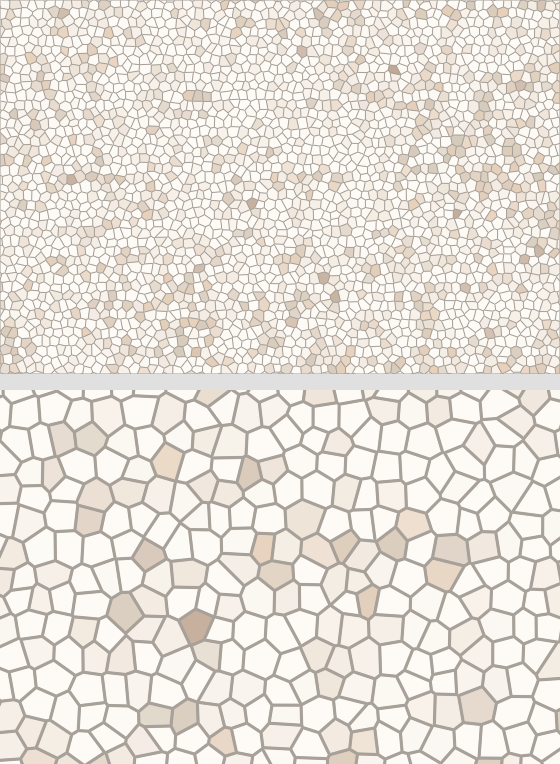
Top, the full canvas; bottom, a detail of the centre.
This pattern is drawn by a Shadertoy shader. Its source:

```glsl
#define ROWS 41.0          // cells over the canvas height
#define JITTER 0.66        // scatter of the cell centres
#define LINE_HALF 0.058    // half joint width, in cells
#define PATCH_SIZE 5.0     // extent of tinted patches, in cells
#define PATCH_AMOUNT 0.26  // how strongly patches shift the tone
#define EDGE_AMOUNT 0.10   // extra tint toward the canvas rim

const vec3 WHITE = vec3(0.995, 0.985, 0.967);
const vec3 CREAM = vec3(0.955, 0.925, 0.890);
const vec3 PEACH = vec3(0.910, 0.815, 0.725);
const vec3 STONE = vec3(0.835, 0.795, 0.740);
const vec3 BROWN = vec3(0.690, 0.570, 0.480);
const vec3 JOINT = vec3(0.655, 0.630, 0.602);

vec2 hash2(vec2 p) {
    vec3 q = fract(p.xyx * vec3(0.1031, 0.1030, 0.0973));
    q += dot(q, q.yzx + 33.33);
    return fract((q.xx + q.yz) * q.zy);
}

float valueNoise(vec2 p) {
    vec2 i = floor(p), f = fract(p);
    f = f * f * (3.0 - 2.0 * f);
    float low = mix(hash2(i).x, hash2(i + vec2(1, 0)).x, f.x);
    float high = mix(hash2(i + vec2(0, 1)).x, hash2(i + vec2(1, 1)).x, f.x);
    return mix(low, high, f.y);
}

// Centre of a cell on a staggered, jittered grid
vec2 cellCentre(vec2 id) {
    vec2 stagger = vec2(0.5 * mod(id.y, 2.0), 0.0);
    return id + 0.5 + stagger + JITTER * (hash2(id + 71.0) - 0.5);
}

// Returns the nearest cell id and the distance to its border
vec3 voronoi(vec2 p) {
    vec2 base = floor(p), nearestId = base, toNearest = vec2(0.0);
    float best = 1e3;
    for (int y = -2; y <= 2; y++)
    for (int x = -2; x <= 2; x++) {
        vec2 id = base + vec2(x, y);
        vec2 r = cellCentre(id) - p;
        float d = dot(r, r);
        if (d < best) { best = d; nearestId = id; toNearest = r; }
    }
    float border = 1e3;
    for (int y = -2; y <= 2; y++)
    for (int x = -2; x <= 2; x++) {
        if (x == 0 && y == 0) continue;
        vec2 r = cellCentre(nearestId + vec2(x, y)) - p;
        border = min(border, dot(0.5 * (r + toNearest), normalize(r - toNearest)));
    }
    return vec3(nearestId, border);
}

// Mostly white tiles, with cream, stone, peach and rare brown ones
vec3 tileColour(vec2 id, vec2 size) {
    vec2 rnd = hash2(id + 13.0);
    vec2 fromMiddle = abs(2.0 * id / size - 1.0);
    float rim = smoothstep(0.5, 1.0, max(fromMiddle.x, fromMiddle.y));
    float cluster = valueNoise(id / PATCH_SIZE + 40.0) - 0.5;
    float tone = rnd.x + PATCH_AMOUNT * cluster + EDGE_AMOUNT * rim;
    vec3 tint = mix(STONE, PEACH, rnd.y);
    vec3 colour = mix(WHITE, CREAM, smoothstep(0.42, 0.88, tone));
    colour = mix(colour, tint, smoothstep(0.80, 1.06, tone));
    float rare = hash2(id + 157.0).x;
    return mix(colour, BROWN, smoothstep(0.965, 1.0, rare) * (0.25 + 0.6 * rnd.x));
}

void mainImage(out vec4 fragColor, in vec2 fragCoord) {
    float pixel = ROWS / iResolution.y;
    vec2 p = fragCoord * pixel;
    vec2 size = iResolution.xy * pixel;
    vec3 cell = voronoi(p);

    // Joints between tiles and along the canvas rim
    vec2 toRim = min(p, size - p);
    float border = min(cell.z, min(toRim.x, toRim.y));
    float tile = smoothstep(LINE_HALF - 0.6 * pixel, LINE_HALF + 0.6 * pixel, border);

    fragColor = vec4(mix(JOINT, tileColour(cell.xy, size), tile), 1.0);
}
```
